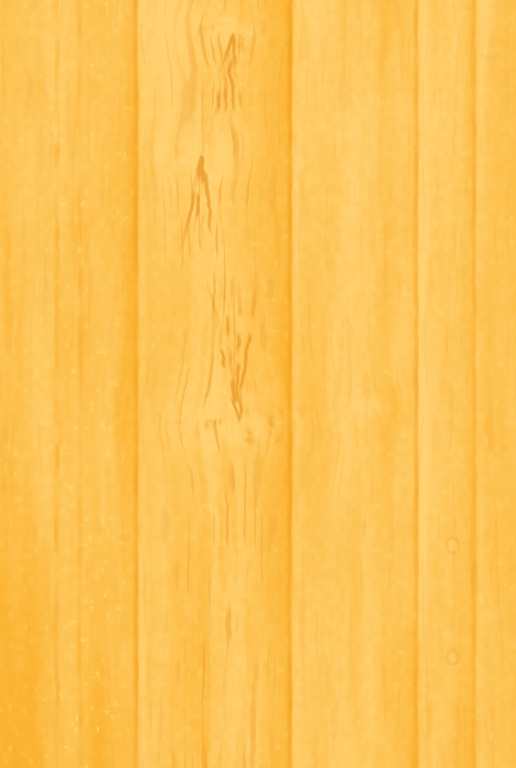
A WebGL 1 fragment shader for this texture:

```glsl
precision highp float;
// Honey-yellow softwood boards: vertical boards of uneven width divided by
// shaded seams. Stretched noise gives the grain, which bends around knots;
// fine broken cracks fan up or down from the knots of the second board.
uniform vec2 u_resolution;

#define SEAMS vec4(0.265, 0.563, 0.808, 0.920)
#define SEAM_DEPTH vec4(0.70, 0.90, 0.70, 0.50)
#define KNOT_X vec4(0.463, 0.390, 0.448, 0.708)
#define KNOT_Y vec4(0.447, 0.800, 0.960, 0.469)
#define KNOT_SIZE vec4(0.062, 0.034, 0.042, 0.030)
#define CRACK_REACH vec4(0.210, -0.140, -0.150, 0.0)
#define ASPECT 0.672
#define DARK_WOOD vec3(0.985, 0.715, 0.215)
#define LIGHT_WOOD vec3(1.000, 0.818, 0.445)
#define SEAM_COLOR vec3(0.965, 0.645, 0.130)
#define CRACK_COLOR vec3(0.910, 0.560, 0.110)
#define FLECK_COLOR vec3(1.000, 0.845, 0.390)

float hash(vec2 p) {
  p = fract(p * vec2(0.1031, 0.1137));
  p += dot(p, p.yx + 33.33);
  return fract((p.x + p.y) * p.x * 7.31);
}

float noise(vec2 p) {
  vec2 i = floor(p), f = fract(p);
  f = f * f * (3.0 - 2.0 * f);
  return mix(mix(hash(i), hash(i + vec2(1.0, 0.0)), f.x),
             mix(hash(i + vec2(0.0, 1.0)), hash(i + vec2(1.0, 1.0)), f.x), f.y);
}

float fbm(vec2 p) {
  float sum = 0.0, gain = 0.53;
  for (int i = 0; i < 4; i++) {
    sum += gain * noise(p);
    p = p * 2.03 + 17.3;
    gain *= 0.5;
  }
  return sum;
}

float bell(float x, float width) {
  return exp(-x * x / (width * width));
}

// Soft line centred on d = 0
float stroke(float d, float width) {
  return 1.0 - smoothstep(0.2 * width, width, abs(d));
}

void main() {
  vec2 uv = gl_FragCoord.xy / u_resolution;
  float wobble = fbm(vec2(uv.x * 9.0, uv.y * 22.0)) - 0.5;
  float jag = fbm(vec2(uv.x * 25.0, uv.y * 65.0)) - 0.5;
  float bend = 0.0, whorl = 0.0, cracks = 0.0;

  // Knots: bent grain, pale rough halo and a fan of cracks
  for (int i = 0; i < 4; i++) {
    float size = KNOT_SIZE[i], reach = CRACK_REACH[i];
    vec2 q = uv - vec2(KNOT_X[i], KNOT_Y[i]);
    vec2 s = vec2(q.x * ASPECT, q.y * 1.7) / size;
    float near = exp(-dot(s, s));
    float rough = fbm(q * vec2(50.0, 55.0) + 9.0) - 0.5;
    bend += q.x * 0.35 * exp(-0.3 * dot(s, s));
    whorl += near * (0.40 + 2.4 * rough);
    cracks += 0.4 * near * smoothstep(0.10, 0.26, -rough) * step(0.035, size);
    float along = q.y * sign(reach) / max(abs(reach), 0.01);
    float span = smoothstep(0.0, 0.08, along) * (1.0 - smoothstep(0.5, 1.0, along));
    for (int j = 0; j < 4; j++) {
      float slope = -0.34 + 0.18 * float(j);
      float path = q.x - slope * abs(q.y) * 0.9 - 0.016 * wobble - 0.007 * jag;
      float broken = smoothstep(0.25, 0.65, noise(vec2(float(i * 4 + j) * 7.1, uv.y * 45.0)));
      cracks += 0.62 * abs(sign(reach)) * span * broken * stroke(path, 0.0052);
    }
  }

  // Small faint round knots in the narrow board
  for (int i = 0; i < 2; i++) {
    vec2 q = (uv - vec2(0.877, 0.147 + 0.143 * float(i))) * vec2(ASPECT, 0.8);
    float r = length(q) + 0.008 * jag;
    cracks += 0.20 * stroke(r - 0.007, 0.0035);
    whorl += 0.4 * bell(r, 0.007);
  }

  // Grain in layers, from broad bands to fibres and speckle
  float x = uv.x - bend + 0.008 * wobble + 0.003 * jag;
  float broad = fbm(vec2(x * 15.0, uv.y * 1.8)) - 0.5;
  float patches = fbm(uv * vec2(5.0, 6.0) + 3.0) - 0.5;
  float fibre = fbm(vec2(x * 75.0, uv.y * 7.0 + 5.0)) - 0.5;
  float speckle = fbm(uv * vec2(ASPECT, 0.8) * 150.0) - 0.5;
  float heart = bell(uv.x - 0.43, 0.085);
  float tone = 0.62 + 1.25 * broad + 0.45 * patches + 0.28 * fibre + 0.42 * speckle;

  // Board shading: deeper left side and foot, streaky heart, smooth third board
  tone -= 0.34 * bell(uv.x - 0.06, 0.05) + 0.26 * bell(uv.x - 0.21, 0.06);
  tone -= 0.26 * (1.0 - smoothstep(0.0, 0.35, uv.x)) * (1.0 - smoothstep(0.0, 0.6, uv.y));
  tone -= heart * 0.40 * smoothstep(0.0, 0.22, fibre);
  tone += 0.26 * bell(uv.x - 0.69, 0.10) + 0.22 * bell(uv.x - 0.32, 0.05);
  tone += 0.14 * bell(uv.x - 0.86, 0.04) + 0.50 * whorl;

  // Seams: soft shade on the left, crisp worn groove, lit edge on the right
  float groove = 0.0;
  for (int i = 0; i < 4; i++) {
    float d = uv.x - SEAMS[i] - 0.003 * wobble - 0.002 * jag;
    float depth = SEAM_DEPTH[i];
    float wear = 0.25 + 1.0 * fbm(vec2(float(i) * 5.3, uv.y * 24.0));
    float edge = smoothstep(-0.010, -0.001, d) * (1.0 - smoothstep(0.001, 0.005, d));
    groove += depth * wear * edge;
    tone -= depth * 0.50 * exp(-abs(d) * 38.0) * (1.0 - smoothstep(-0.003, 0.003, d));
    tone += depth * 0.32 * bell(d - 0.012, 0.009);
  }
  // Two faint, worn grooves in the first board
  for (int i = 0; i < 2; i++) {
    float d = uv.x - 0.110 - 0.045 * float(i) - 0.006 * wobble - 0.004 * jag;
    groove += 0.45 * noise(vec2(float(i) * 3.7, uv.y * 30.0)) * stroke(d, 0.007);
  }

  // Scattered hairline checks, densest in the heart
  float checks = smoothstep(0.66, 0.88, noise(vec2(x * 150.0, uv.y * 16.0 + 40.0)));
  cracks += checks * (0.09 + 0.27 * heart);
  float flecks = smoothstep(0.20, 0.32, speckle) * (0.3 + 0.5 * bell(uv.x - 0.16, 0.07));

  vec3 color = mix(DARK_WOOD, LIGHT_WOOD, clamp(tone, -0.1, 1.0));
  color = mix(color, FLECK_COLOR, flecks);
  color = mix(color, SEAM_COLOR, clamp(groove, 0.0, 0.85));
  color = mix(color, CRACK_COLOR, clamp(cracks, 0.0, 0.70));
  gl_FragColor = vec4(color, 1.0);
}
```
